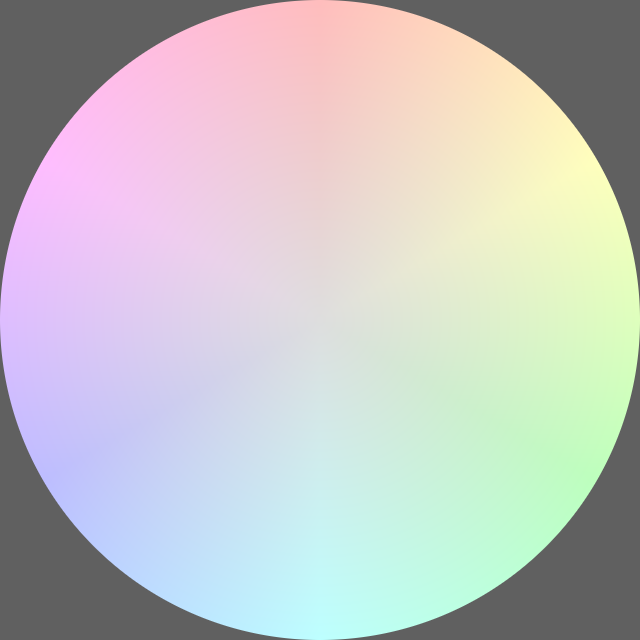
Give the GLSL for this background, as a Shadertoy shader.

```glsl
#define BACKDROP vec3(0.376)
#define LIGHTNESS 0.87
#define WHEEL_RADIUS 0.5
#define TAU 6.283185

// Hue in turns, saturation and lightness to RGB
vec3 hslToRgb(float hue, float saturation, float lightness) {
    vec3 pureHue = clamp(abs(mod(hue * 6.0 + vec3(0.0, 4.0, 2.0), 6.0) - 3.0) - 1.0, 0.0, 1.0);
    float chroma = saturation * (1.0 - abs(2.0 * lightness - 1.0));
    return lightness + chroma * (pureHue - 0.5);
}

void mainImage(out vec4 fragColor, in vec2 fragCoord) {
    float canvasSize = min(iResolution.x, iResolution.y);
    vec2 position = (fragCoord - 0.5 * iResolution.xy) / canvasSize;
    float radius = length(position);

    // Hue runs clockwise from the top, saturation grows outward
    float hue = fract(atan(position.x, position.y) / TAU);
    float saturation = min(radius / WHEEL_RADIUS, 1.0);
    vec3 wheel = hslToRgb(hue, saturation, LIGHTNESS);

    // Disc with a one-pixel smooth rim
    float coverage = clamp(0.5 + (WHEEL_RADIUS - radius) * canvasSize, 0.0, 1.0);
    fragColor = vec4(mix(BACKDROP, wheel, coverage), 1.0);
}
```
